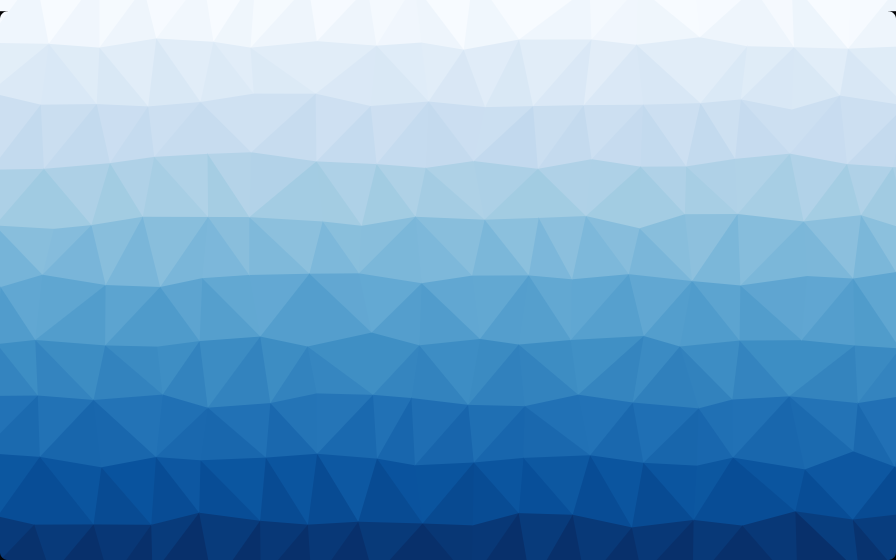
A Shadertoy shader for this background:

```glsl
// Low-poly wall of triangles, shading from near white at the top to navy below.
// A jittered lattice is cut along the shorter diagonal of each cell, and every
// facet takes one flat colour from a blue ramp at the height of its center.

const vec2 CELL = vec2(0.0958, 0.1069);          // lattice spacing, canvas heights
const vec2 LATTICE_ORIGIN = vec2(0.0813, 0.0708);
const vec2 JITTER = vec2(0.42, 0.31);            // full spread, in cells
const float CARD_TOP = 0.980;
const float CORNER_RADIUS = 0.014;
const vec3 CORNER_COLOR = vec3(0.01, 0.01, 0.02);

float hash(vec2 p) {
    return fract(sin(dot(p, vec2(127.1, 311.7))) * 43758.5453);
}

// Blue ramp: 0 is the top of the canvas, 1 the bottom.
vec3 blueRamp(float depth) {
    vec3 stops[9] = vec3[9](
        vec3(0.969, 0.984, 1.000), vec3(0.871, 0.922, 0.969),
        vec3(0.776, 0.859, 0.937), vec3(0.620, 0.792, 0.882),
        vec3(0.420, 0.682, 0.839), vec3(0.259, 0.573, 0.776),
        vec3(0.129, 0.443, 0.710), vec3(0.031, 0.318, 0.612),
        vec3(0.031, 0.188, 0.420));
    float x = clamp(depth, 0.0, 1.0) * 8.0;
    int i = min(int(x), 7);
    return mix(stops[i], stops[i + 1], x - float(i));
}

vec2 latticePoint(vec2 id) {
    vec2 offset = vec2(hash(id), hash(id + 57.3)) - 0.5;
    return LATTICE_ORIGIN + (id + offset * JITTER) * CELL;
}

// Signed distance to the line a-b, positive on its left.
float edgeDistance(vec2 p, vec2 a, vec2 b) {
    vec2 along = normalize(b - a);
    return dot(p - a, vec2(-along.y, along.x));
}

// Colour of a counter-clockwise facet, weighted by its coverage in alpha.
vec4 facet(vec2 p, vec2 a, vec2 b, vec2 c, float pixel) {
    float inside = min(edgeDistance(p, a, b),
                   min(edgeDistance(p, b, c), edgeDistance(p, c, a)));
    float coverage = clamp(inside / pixel + 0.5, 0.0, 1.0);
    vec2 center = (a + b + c) / 3.0;
    float tint = (hash(floor(center * 200.0)) - 0.5) * 0.012;
    return vec4(blueRamp(1.0 - center.y + tint), 1.0) * coverage;
}

// Both facets of one lattice cell.
vec4 cellFacets(vec2 p, vec2 id, float pixel) {
    vec2 a = latticePoint(id);
    vec2 b = latticePoint(id + vec2(1.0, 0.0));
    vec2 c = latticePoint(id + vec2(1.0, 1.0));
    vec2 d = latticePoint(id + vec2(0.0, 1.0));
    if (distance(a, c) < distance(b, d))
        return facet(p, a, b, c, pixel) + facet(p, a, c, d, pixel);
    return facet(p, a, b, d, pixel) + facet(p, b, c, d, pixel);
}

float roundedBox(vec2 p, vec2 halfSize, float radius) {
    vec2 q = abs(p) - halfSize + radius;
    return length(max(q, 0.0)) + min(max(q.x, q.y), 0.0) - radius;
}

void mainImage(out vec4 fragColor, in vec2 fragCoord) {
    float pixel = 1.0 / iResolution.y;
    vec2 p = fragCoord * pixel;
    float aspect = iResolution.x * pixel;

    // Gather the facets around this point.
    vec2 home = floor((p - LATTICE_ORIGIN) / CELL);
    vec4 total = vec4(0.0);
    for (int y = -1; y <= 1; y++)
        for (int x = -1; x <= 1; x++)
            total += cellFacets(p, home + vec2(float(x), float(y)), pixel);
    vec3 color = total.rgb / max(total.a, 0.001);

    // Small dark notches at the rounded corners, below the top strip.
    vec2 halfCard = 0.5 * vec2(aspect, CARD_TOP);
    float outside = roundedBox(p - halfCard, halfCard, CORNER_RADIUS);
    float notch = clamp(outside / pixel + 0.5, 0.0, 1.0);
    notch *= clamp((CARD_TOP - p.y) / pixel + 0.5, 0.0, 1.0);
    notch *= step(halfCard.x - CORNER_RADIUS, abs(p.x - halfCard.x));
    notch *= step(halfCard.y - CORNER_RADIUS, abs(p.y - halfCard.y));
    fragColor = vec4(mix(color, CORNER_COLOR, notch), 1.0);
}
```
